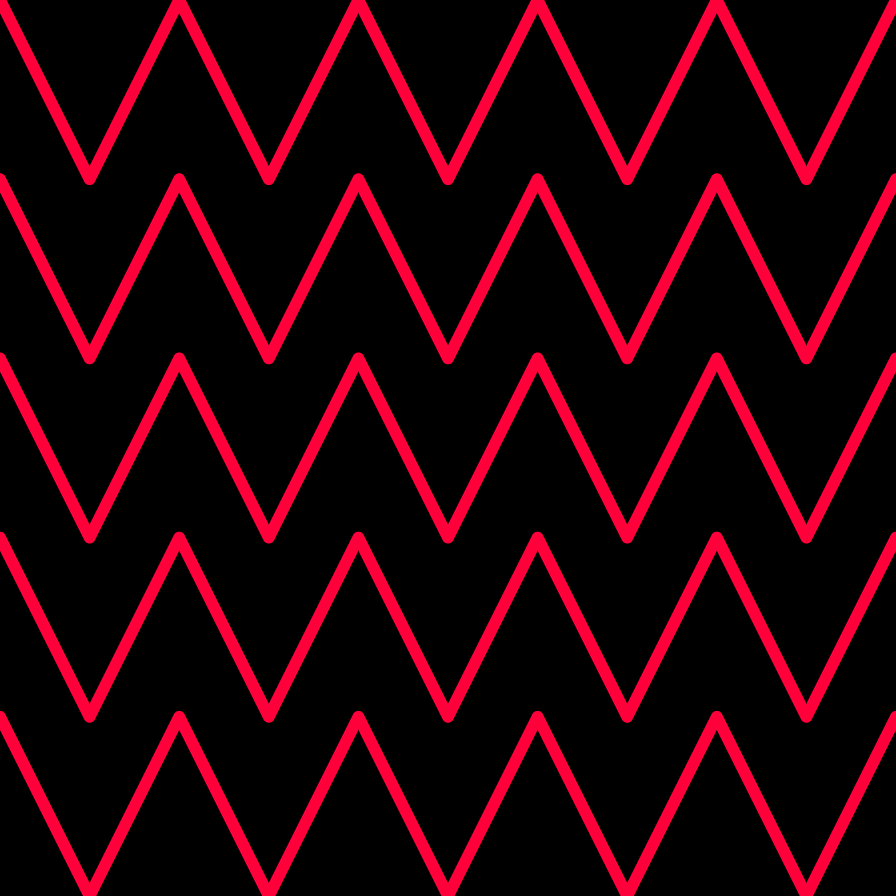
Write a three.js fragment shader that draws this pattern.

```glsl
varying vec2 vUv;

const vec3 BACKGROUND = vec3(0.0);
const vec3 LINE_COLOUR = vec3(1.0, 0.0, 0.23);
const float REPEATS = 5.0;
const float HALF_WIDTH = 0.033; // in cells

float segmentDistance(vec2 p, vec2 a, vec2 b) {
  vec2 along = b - a;
  float t = clamp(dot(p - a, along) / dot(along, along), 0.0, 1.0);
  return length(p - a - along * t);
}

// Zigzag one cell high: valley at mid-cell, peaks on the cell sides
float zigzagDistance(vec2 p) {
  vec2 folded = vec2(abs(fract(p.x) - 0.5), p.y);
  return segmentDistance(folded, vec2(0.0), vec2(0.5, 1.0));
}

// Nearest zigzag among the neighbouring rows, kept within the stack
float rowsDistance(vec2 p, float rows) {
  float nearest = 1e3;
  for (int i = -1; i <= 1; i++) {
    float row = clamp(floor(p.y) + float(i), 0.0, rows - 1.0);
    nearest = min(nearest, zigzagDistance(p - vec2(0.0, row)));
  }
  return nearest;
}

float strokeMask(float distanceToLine, float halfWidth, float blur) {
  return 1.0 - smoothstep(halfWidth - blur, halfWidth + blur, distanceToLine);
}

void main() {
  vec2 cell = vUv * REPEATS;
  float blur = 0.6 * max(fwidth(cell.x), fwidth(cell.y));
  float stroke = strokeMask(rowsDistance(cell, REPEATS), HALF_WIDTH, blur);
  gl_FragColor = vec4(mix(BACKGROUND, LINE_COLOUR, stroke), 1.0);
}
```
